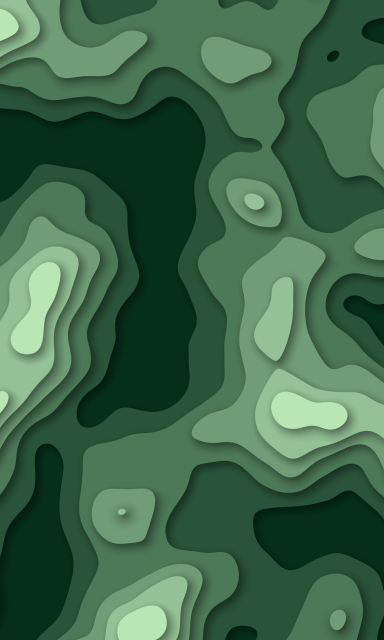
This background is drawn by a WebGL 1 fragment shader. Its source:

```glsl
precision highp float;
// Stacked paper-cut contour layers in greens, each casting a soft shadow.

uniform vec2 u_resolution;

#define LAYERS 5
#define SCALE 3.0                        // noise cells across the width
#define DETAIL 0.30                      // weight of the finer bends
#define WOBBLE 0.10                      // independent bend of each sheet
#define SEED vec2(17.3, 41.7)
#define BASE_TONE vec3(0.02, 0.185, 0.10)
#define TONE_STEP vec3(0.14, 0.144, 0.122)
#define SHADOW_OFFSET vec2(0.009, -0.010)
#define SHADOW_BLUR 0.025
#define SHADOW_STRENGTH 0.5
#define MIN_SLOPE 0.5                    // keeps distances finite on flat spots

const float TAU = 6.2831853;

vec2 cornerGradient(vec2 cell) {
    vec3 h = fract(cell.xyx * vec3(0.1031, 0.1030, 0.0973));
    h += dot(h, h.yzx + 33.33);
    float angle = TAU * fract((h.x + h.y) * h.z);
    return vec2(cos(angle), sin(angle));
}

// Gradient noise: value in x, derivative in yz.
vec3 gradientNoise(vec2 p) {
    vec2 cell = floor(p);
    vec2 f = fract(p);
    vec2 u = f * f * f * (f * (f * 6.0 - 15.0) + 10.0);
    vec2 du = 30.0 * f * f * (f * (f - 2.0) + 1.0);

    vec2 ga = cornerGradient(cell);
    vec2 gb = cornerGradient(cell + vec2(1.0, 0.0));
    vec2 gc = cornerGradient(cell + vec2(0.0, 1.0));
    vec2 gd = cornerGradient(cell + vec2(1.0, 1.0));
    float a = dot(ga, f);
    float b = dot(gb, f - vec2(1.0, 0.0));
    float c = dot(gc, f - vec2(0.0, 1.0));
    float d = dot(gd, f - vec2(1.0, 1.0));
    float k = a - b - c + d;

    float value = a + u.x * (b - a) + u.y * (c - a) + u.x * u.y * k;
    vec2 slope = ga + u.x * (gb - ga) + u.y * (gc - ga)
               + u.x * u.y * (ga - gb - gc + gd)
               + du * (u.yx * k + vec2(b, c) - a);
    return vec3(value, slope);
}

vec3 octave(vec2 p, float frequency, float weight, vec2 shift) {
    vec3 n = gradientNoise(p * frequency + shift);
    return weight * vec3(n.x, n.yz * frequency);
}

// Terrain shared by all sheets.
vec3 terrain(vec2 p) {
    return octave(p, SCALE, 1.0, SEED)
         + octave(p, SCALE * 2.1, DETAIL, SEED.yx);
}

// Approximate signed distance to the edge of a sheet, positive inside.
float sheetDistance(vec3 ground, vec2 p, float layer) {
    vec3 h = ground + octave(p, SCALE * 1.7, WOBBLE, SEED + 7.37 * layer);
    float threshold = -0.235 + layer * (0.218 - 0.01 * layer);
    return (h.x - threshold) / max(length(h.yz), MIN_SLOPE);
}

void main() {
    vec2 p = gl_FragCoord.xy / u_resolution.x;
    vec2 caster = p - SHADOW_OFFSET;
    float edge = 0.7 / u_resolution.x;
    vec3 ground = terrain(p);
    vec3 casterGround = terrain(caster);

    // Lay the sheets from the lowest to the highest.
    vec3 color = BASE_TONE;
    for (int i = 0; i < LAYERS; i++) {
        float layer = float(i);
        float shadow = smoothstep(-SHADOW_BLUR, SHADOW_BLUR,
                                  sheetDistance(casterGround, caster, layer));
        float cover = smoothstep(-edge, edge, sheetDistance(ground, p, layer));
        color *= 1.0 - SHADOW_STRENGTH * shadow;
        color = mix(color, BASE_TONE + TONE_STEP * (layer + 1.0), cover);
    }
    gl_FragColor = vec4(color, 1.0);
}
```
